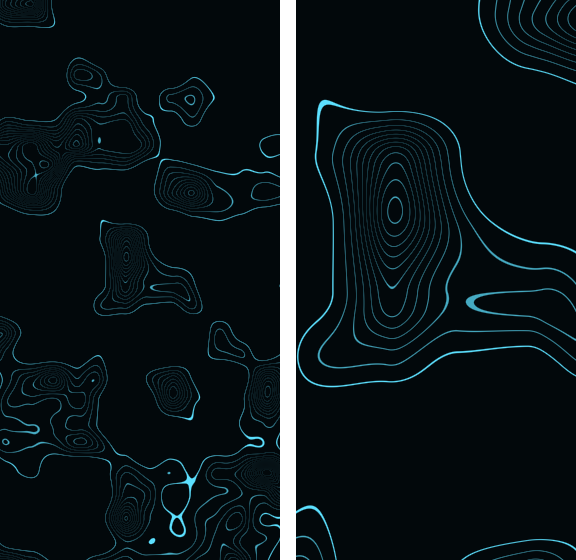
Left: the whole. Right: its middle third, enlarged.
A WebGL 2 fragment shader for this background:

```glsl
#version 300 es
precision highp float;
// Glowing contour lines of a hilly height map on a near-black ground.
// Two octaves of value noise are raised to a power, so lines crowd together
// near the summits; a fixed band of height makes lines thick on gentle slopes.

uniform vec2 u_resolution;
out vec4 fragColor;

float hash(vec2 cell) {
    return fract(sin(dot(cell, vec2(127.1, 311.7))) * 43758.5453);
}

float valueNoise(vec2 p) {
    vec2 cell = floor(p);
    vec2 f = fract(p);
    vec2 blend = f * f * (3.0 - 2.0 * f);
    float bottom = mix(hash(cell), hash(cell + vec2(1.0, 0.0)), blend.x);
    float top = mix(hash(cell + vec2(0.0, 1.0)), hash(cell + vec2(1.0, 1.0)), blend.x);
    return mix(bottom, top, blend.y);
}

// Terrain height, measured in contour steps
float height(vec2 p) {
    float hills = 0.72 * valueNoise(p + 7.3) + 0.28 * valueNoise(p * 2.03 + vec2(31.7, 17.2));
    return 20.0 * pow(hills, 5.0);
}

void main() {
    // About six hills fit across the canvas width
    float pixel = 5.9 / u_resolution.x;
    vec2 p = gl_FragCoord.xy * pixel;

    // Height and its change across a slightly widened pixel
    float h = height(p);
    vec2 e = vec2(0.6 * pixel, 0.0);
    vec2 slope = vec2(height(p + e.xy) - height(p - e.xy),
                      height(p + e.yx) - height(p - e.yx));
    float span = max(length(slope), 1e-4);

    // Share of the pixel's height span that lies inside a contour band
    float offset = fract(h + 0.5) - 0.5;
    float halfBand = 0.034;
    float overlap = min(halfBand, offset + 0.5 * span) - max(-halfBand, offset - 0.5 * span);
    float coverage = clamp(overlap / span, 0.0, 1.0);

    // No contour at the flat ground level; upper contours are fainter
    coverage *= step(0.5, h) * mix(1.0, 0.75, step(1.5, h));

    vec3 ground = vec3(0.008, 0.03, 0.042);
    vec3 lineColor = vec3(0.36, 0.88, 1.0);
    fragColor = vec4(mix(ground, lineColor, coverage), 1.0);
}
```
